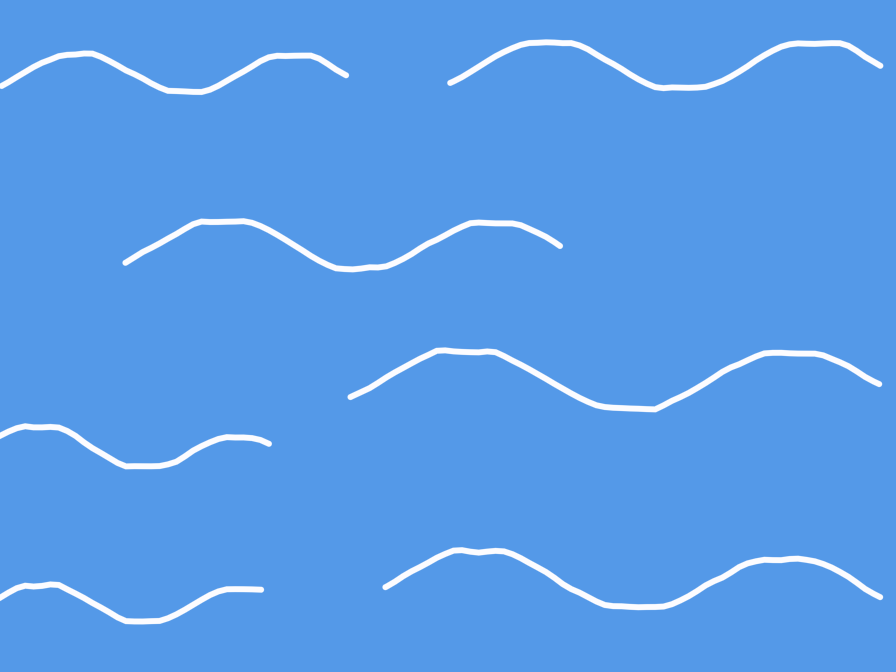
A Shadertoy shader for this pattern:

```glsl
// Thin white hand-drawn swells on a flat blue ground, laid out in four rows.
// Each stroke is a flat-topped cosine with a little wobble, cut into short
// segments; the distance to the nearest segments gives a round-capped line.

float hash(float n) {
    return fract(sin(n * 127.1) * 43758.5453);
}

float noise(float x) {
    float cell = floor(x), f = fract(x);
    return mix(hash(cell), hash(cell + 1.0), f * f * (3.0 - 2.0 * f));
}

float segmentDistance(vec2 p, vec2 a, vec2 b) {
    vec2 along = b - a;
    float t = clamp(dot(p - a, along) / max(dot(along, along), 1e-8), 0.0, 1.0);
    return length(p - a - along * t);
}

// Height of a stroke above its base line; span holds its left and right ends
float swell(float x, vec2 span, float seed) {
    float width = span.y - span.x;
    float t = (x - span.x) / width;
    float wavelength = max(0.3, 0.62 * width);
    float crest = span.x + width * mix(0.19, 0.25, hash(seed + 0.3));
    float wave = clamp(1.15 * cos(6.2832 * (x - crest) / wavelength), -1.0, 1.0);
    float tilt = mix(0.0, 0.025, hash(seed + 0.7)) * (0.5 - t);
    float wobble = 0.004 * (noise(x * 38.0 + seed * 17.0) - 0.5);
    return 0.085 * wavelength * wave + tilt + wobble;
}

float strokeDistance(vec2 p, vec2 span, float seed) {
    const float STEP = 0.0125;
    float knot = floor(p.x / STEP);
    float d = 1.0;
    for (int i = -2; i <= 2; i++) {
        float xa = clamp((knot + float(i)) * STEP, span.x, span.y);
        float xb = clamp((knot + float(i) + 1.0) * STEP, span.x, span.y);
        vec2 a = vec2(xa, swell(xa, span, seed));
        vec2 b = vec2(xb, swell(xb, span, seed));
        d = min(d, segmentDistance(p, a, b));
    }
    return d;
}

void mainImage(out vec4 fragColor, in vec2 fragCoord) {
    vec2 p = fragCoord / iResolution.y;
    float right = iResolution.x / iResolution.y;
    float d = 1.0;

    for (int row = 0; row < 4; row++) {
        float r = float(row);
        // Each row is split by a gap, except one with a single middle stroke
        float split = right * mix(0.29, 0.48, hash(r + 2.1));
        float gap = mix(0.05, 0.13, hash(r + 5.4));
        for (int side = 0; side < 2; side++) {
            float s = float(side);
            float seed = r * 2.0 + s + 1.0;
            vec2 span = side == 0
                ? vec2(mix(-0.06, 0.05, hash(seed)), split - gap)
                : vec2(split + gap, right - mix(0.015, 0.035, hash(seed)));
            if (row == 2) {
                if (side == 1) continue;
                span = right * vec2(0.14, 0.625);
            }
            // The second row steps up to the right
            float rise = (row == 1 ? 0.055 : 0.01) * (2.0 * s - 1.0);
            float base = 0.12 + 0.26 * r + rise + 0.02 * (hash(seed + 0.5) - 0.5);
            d = min(d, strokeDistance(p - vec2(0.0, base), span, seed));
        }
    }

    // White line over blue, with a one pixel soft edge
    float edge = 0.75 / iResolution.y;
    float line = 1.0 - smoothstep(0.0044 - edge, 0.0044 + edge, d);
    vec3 sky = vec3(0.33, 0.60, 0.91);
    fragColor = vec4(mix(sky, vec3(0.99, 0.99, 1.0), line), 1.0);
}
```
